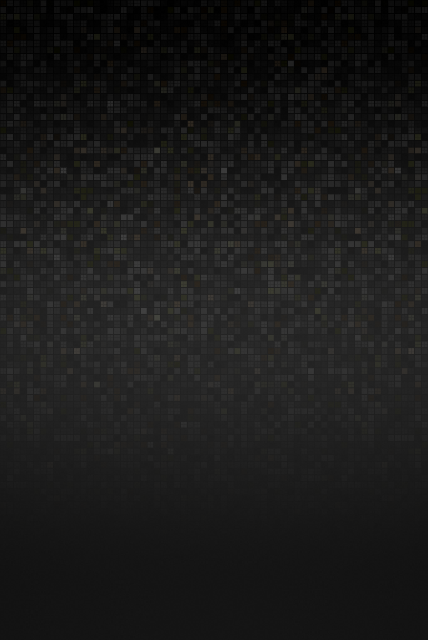
Give the GLSL for this background, as a Shadertoy shader.

```glsl
#define COLUMNS 64.0
#define REPEAT_COLUMNS 50.0
#define TILE_HALF 0.43
#define FLOOR_GREY 0.080
#define GLOW_GREY 0.140
#define TILE_GAIN 0.165
#define TINT_AMOUNT 0.035
#define SEAM_DEPTH 0.30

float hash(vec2 p) {
    vec3 q = fract(vec3(p.xyx) * 0.1031);
    q += dot(q, q.yzx + 33.33);
    return fract((q.x + q.y) * q.z);
}

// Broad grey band, dim at the bottom and black at the top
float backdrop(float height) {
    float glow = mix(FLOOR_GREY, GLOW_GREY, smoothstep(0.08, 0.44, height));
    return glow * (1.0 - smoothstep(0.46, 1.0, height));
}

// Tile contrast grows with height and eases off near the top
float tileStrength(float height) {
    float fadeIn = smoothstep(0.12, 0.68, height);
    return TILE_GAIN * fadeIn * (1.0 - 0.35 * smoothstep(0.75, 1.0, height));
}

// Antialiased square centred on zero
float squareMask(vec2 p, float halfSize, float blur) {
    vec2 d = abs(p) - halfSize;
    return 1.0 - smoothstep(-blur, blur, max(d.x, d.y));
}

void mainImage(out vec4 fragColor, in vec2 fragCoord) {
    vec2 uv = fragCoord / iResolution.xy;

    // Square cells counted from the top left corner
    vec2 grid = vec2(fragCoord.x, iResolution.y - fragCoord.y) * COLUMNS / iResolution.x;
    vec2 cell = floor(grid);
    vec2 local = fract(grid) - 0.5;
    float blur = 0.5 * COLUMNS / iResolution.x;
    vec2 id = vec2(mod(cell.x, REPEAT_COLUMNS), cell.y);

    // Random brightness, with a few dark and a few bright tiles
    float level = hash(id);
    float brightness = 0.12 + 0.55 * level * level;
    brightness *= mix(0.15, 1.0, step(0.16, hash(id + 17.0)));
    brightness += 0.35 * smoothstep(0.90, 1.0, hash(id + 43.0));

    // Faint cross seams split some tiles into quarters
    float seamDistance = min(abs(local.x), abs(local.y));
    float seam = 1.0 - smoothstep(0.02, 0.02 + blur, seamDistance);
    seam *= step(0.45, hash(id + 71.0));

    // Sparse warm and olive tints
    float hue = hash(id + 97.0);
    vec3 tint = mix(vec3(1.0, 0.3, -0.6), vec3(0.6, 0.7, -0.8), step(0.5, hue));
    float tinted = smoothstep(0.80, 1.0, hash(id + 131.0));

    // Combine the tiles with the backdrop
    float strength = tileStrength(uv.y);
    float tile = squareMask(local, TILE_HALF, blur);
    vec3 tileLight = vec3(brightness * strength);
    tileLight += tint * tinted * TINT_AMOUNT * strength / TILE_GAIN;
    tileLight *= 1.0 - SEAM_DEPTH * seam;
    vec3 color = vec3(backdrop(uv.y)) + tile * tileLight;

    // Soft darkening at the sides and fine grain
    float side = abs(uv.x - 0.5) * 2.0;
    color *= 1.0 - 0.10 * side * side;
    color += (hash(floor(uv * vec2(342.0, 512.0)) + 211.0) - 0.5) * 0.006;

    fragColor = vec4(clamp(color, 0.0, 1.0), 1.0);
}
```
